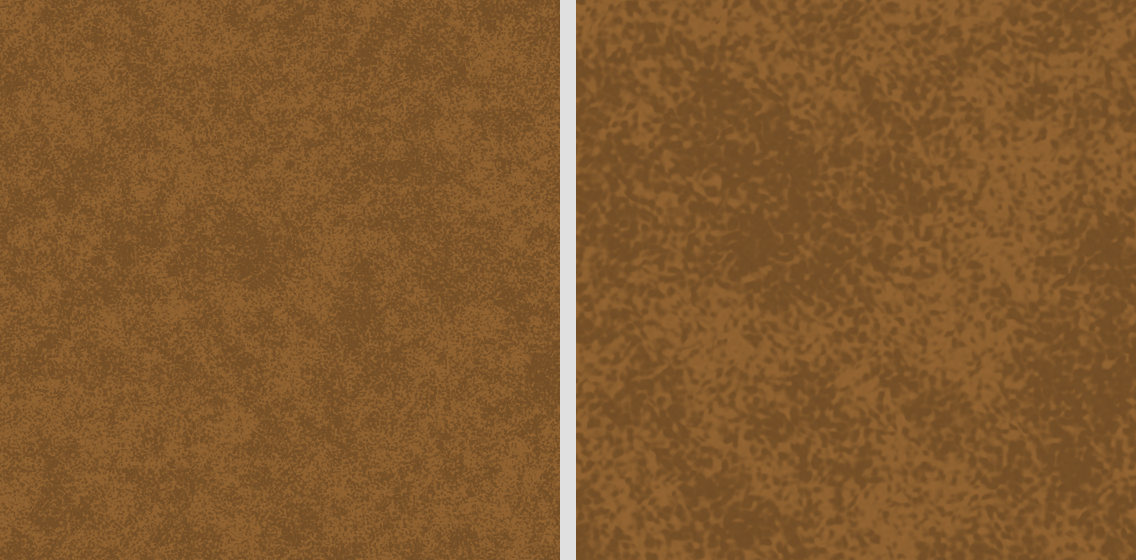
Left: the whole. Right: its middle third, enlarged.
A three.js fragment shader for this texture:

```glsl
varying vec2 vUv;

const vec3 DARK_BROWN = vec3(0.456, 0.308, 0.150);
const vec3 LIGHT_BROWN = vec3(0.570, 0.388, 0.192);

float hash(vec2 cell) {
  vec3 p = fract(vec3(cell.xyx) * 0.1031);
  p += dot(p, p.yzx + 33.33);
  return fract((p.x + p.y) * p.z);
}

vec2 hash2(vec2 cell) {
  return vec2(hash(cell), hash(cell + 71.7));
}

// Smooth lattice noise, centred on zero
float valueNoise(vec2 p) {
  vec2 cell = floor(p);
  vec2 f = fract(p);
  f = f * f * (3.0 - 2.0 * f);
  float low = mix(hash(cell), hash(cell + vec2(1.0, 0.0)), f.x);
  float high = mix(hash(cell + vec2(0.0, 1.0)), hash(cell + 1.0), f.x);
  return mix(low, high, f.y) - 0.5;
}

// Distance to the nearest scattered point, centred on zero
float cellNoise(vec2 p) {
  vec2 cell = floor(p);
  float nearest = 4.0;
  for (int y = -1; y <= 1; y++) {
    for (int x = -1; x <= 1; x++) {
      vec2 corner = cell + vec2(float(x), float(y));
      vec2 offset = corner + hash2(corner) - p;
      nearest = min(nearest, dot(offset, offset));
    }
  }
  return sqrt(nearest) - 0.45;
}

// Layered sines that bend the fine grain into short curls
vec2 sineWarp(vec2 p, float frequency, float amount) {
  vec2 bend = vec2(0.0);
  float gain = 1.0;
  for (int i = 0; i < 3; i++) {
    bend += gain * sin(frequency * p.yx + 2.3 * bend.yx + vec2(0.7, 2.9));
    frequency *= 1.83;
    gain *= 0.65;
  }
  return p + amount * bend;
}

// Soft cloudy blotches from coarse to medium size
float blotches(vec2 p, float frequency, float gain) {
  float sum = 0.0;
  for (int i = 0; i < 4; i++) {
    sum += gain * valueNoise(p * frequency + 17.3 * float(i));
    frequency *= 2.03;
    gain *= 1.2;
  }
  return sum;
}

// Small curled flecks with crisp borders
float flecks(vec2 p, float frequency) {
  vec2 bent = sineWarp(p, 0.5 * frequency, 0.2 / frequency);
  float curls = 0.50 * cellNoise(bent * frequency);
  float specks = 0.55 * valueNoise(bent * frequency * 1.7 + 41.0);
  return curls + specks;
}

void main() {
  float field = blotches(vUv, 9.0, 0.16) + flecks(vUv, 180.0);
  float tone = smoothstep(-0.25, 0.25, field - 0.015);

  // Faint tooth of the surface
  float tooth = 0.05 * valueNoise(vUv * 420.0);

  vec3 color = mix(DARK_BROWN, LIGHT_BROWN, tone) * (1.0 + tooth);
  gl_FragColor = vec4(color, 1.0);
}
```
